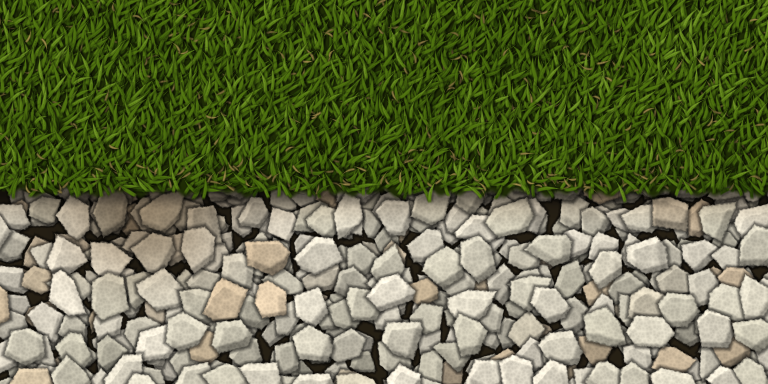
Reproduce this texture procedurally as a Shadertoy shader.

```glsl
// Lush lawn with a ragged lower fringe above a bed of pale crushed stone.
#define EDGE 0.497
#define STONE_CELL 0.106
#define STONE_LAYERS 3
#define STONE_SIDES 6
#define BLADE_CELL 0.034
#define BLADE_WIDTH 0.0042
#define BLADE_LAYERS 6
#define BLADE_LEAN 0.3
#define DRY_SHARE 0.07
#define LIGHT_DIR vec2(-0.45, 0.89)
#define SOIL vec3(0.15, 0.125, 0.08)

float hash(vec2 p) {
    vec3 q = fract(p.xyx * 0.1031);
    q += dot(q, q.yzx + 33.33);
    return fract((q.x + q.y) * q.z);
}

vec2 hash2(vec2 p) {
    return vec2(hash(p + 17.3), hash(p + 71.9));
}

// Distance to the nearest scattered point
float cellular(vec2 p) {
    vec2 cell = floor(p);
    float nearest = 2.0;
    for (int j = -1; j <= 1; j++)
    for (int i = -1; i <= 1; i++) {
        vec2 id = cell + vec2(i, j);
        nearest = min(nearest, length(id + hash2(id) - p));
    }
    return nearest;
}

float waves(vec2 p) {
    return (sin(p.x * 5.0 + 2.0 * sin(p.y * 4.0)) + sin(p.y * 9.0 - p.x * 7.0)
          + 0.6 * sin(p.x * 19.0 + p.y * 13.0)) / 2.6;
}

// Convex chipped stones painted from the back layer to the front
vec3 gravel(vec2 p, float pixel) {
    vec3 color = SOIL;
    float grain = cellular(p * 110.0) - 0.45;
    float mottle = cellular(p * 37.0 + 9.0) - 0.45;
    vec2 patchOffset = (p - vec2(0.38, 0.41)) * vec2(0.8, 1.3);
    float rust = exp(-35.0 * dot(patchOffset, patchOffset));
    rust += 0.5 * smoothstep(0.10, 0.0, EDGE - p.y);
    for (int layer = 0; layer < STONE_LAYERS; layer++) {
        float depth = float(layer) / float(STONE_LAYERS - 1);
        float size = STONE_CELL * mix(0.72, 1.0, depth);
        vec2 g = p / size + float(layer) * vec2(13.37, 7.71);
        float aa = pixel / size;
        for (int j = 1; j >= -1; j--)
        for (int i = -1; i <= 1; i++) {
            vec2 id = floor(g) + vec2(i, j);
            vec2 seed = id + float(layer) * 57.0;
            if (layer == 2 && hash(seed + 3.1) > 0.86) continue;
            vec2 d = g - id - 0.5 - (hash2(seed) - 0.5) * 0.55;
            float turn = hash(seed + 5.7) * 3.14159;
            float stretch = mix(0.84, 1.25, hash(seed + 8.2));
            mat2 spin = mat2(cos(turn), -sin(turn), sin(turn), cos(turn));
            vec2 local = spin * d * vec2(1.0 / stretch, stretch);
            float inset = 1.0;
            vec2 tilt = (hash2(seed + 31.0) - 0.5) * 0.6;
            for (int k = 0; k < STONE_SIDES; k++) {
                vec2 r = hash2(seed + float(k) * 3.7 + 41.0);
                float a = (float(k) + 0.7 * r.x) * 6.28318 / float(STONE_SIDES);
                vec2 n = vec2(cos(a), sin(a));
                float side = mix(0.34, 0.53, r.y) - dot(local, n);
                float bevel = mix(0.02, 0.20, r.x) + 0.05 * mottle;
                inset = min(inset, side);
                tilt += (n * spin) * (1.0 - smoothstep(bevel - 0.05, bevel + 0.05, side));
            }
            inset += 0.03 * grain;
            color *= mix(0.46, 1.0, smoothstep(0.0, 0.11, -inset));
            float kind = hash(seed + 91.0);
            vec3 stone = mix(vec3(0.81, 0.79, 0.71), vec3(0.94, 0.91, 0.84), kind);
            float warm = smoothstep(0.82, 0.95, hash(seed + 63.0));
            stone = mix(stone, vec3(0.82, 0.68, 0.51), min(0.8, 0.5 * warm + 0.5 * rust));
            float lit = 0.97 + 0.34 * clamp(dot(tilt, LIGHT_DIR), -1.15, 0.3);
            lit += 0.12 * grain + 0.10 * mottle;
            lit *= mix(0.80, 1.0, depth) * mix(0.78, 1.0, smoothstep(0.0, 0.045, inset));
            color = mix(color, stone * lit, smoothstep(-aa, aa, inset));
        }
    }
    color *= 1.0 - 0.32 * min(rust, 1.0);
    return color * mix(0.55, 1.0, smoothstep(0.0, 0.045, EDGE - p.y));
}

// Tapered blades, each casting a soft shadow on those behind it
vec3 grass(vec2 p, vec3 color, float pixel) {
    float ragged = 0.007 * sin(p.x * 47.0) + 0.006 * sin(p.x * 113.0 + 1.0);
    float cover = smoothstep(-0.006, 0.012, p.y - EDGE - ragged);
    color = mix(color, vec3(0.12, 0.17, 0.02), cover);
    for (int layer = 0; layer < BLADE_LAYERS; layer++) {
        float depth = float(layer) / float(BLADE_LAYERS - 1);
        vec2 offset = float(layer) * vec2(0.617, 0.371);
        vec2 cell = floor(p / BLADE_CELL + offset);
        for (int j = 1; j >= -1; j--)
        for (int i = -1; i <= 1; i++) {
            vec2 id = cell + vec2(i, j);
            vec2 seed = id + float(layer) * 83.0 + 200.0;
            vec2 center = (id + hash2(seed) - offset) * BLADE_CELL;
            float above = center.y - EDGE - 0.016 * hash(seed + 4.0);
            if (above < 0.0) continue;
            float fringe = 1.0 - smoothstep(0.0, 0.09, above);
            bool dry = hash(seed + 12.0) < DRY_SHARE + 0.22 * fringe;
            float lean = BLADE_LEAN + (hash(seed + 23.0) - 0.5) * (dry ? 5.0 : 1.8 + fringe);
            vec2 dir = vec2(sin(lean), cos(lean));
            vec2 d = p - center;
            float reach = mix(0.020, 0.033, hash(seed + 37.0)) * (dry ? 0.55 : 1.0);
            float t = dot(d, dir) / reach;
            float s = dot(d, vec2(dir.y, -dir.x)) + (hash(seed + 49.0) - 0.5) * 0.012 * t * t;
            float width = BLADE_WIDTH * min(1.0, 1.1 * (1.0 - t)) * (dry ? 0.6 : 1.0);
            float body = smoothstep(-1.0, -0.6, t);
            float shade = body * (1.0 - smoothstep(0.0, 0.007, abs(s - 0.002) - width));
            color *= 1.0 - 0.27 * shade;
            float tone = 0.40 * depth + 0.55 * hash(seed + 58.0) + 0.13 * t + 0.12 * waves(p);
            tone += 0.08 + (s < 0.0 ? 0.05 : -0.05);
            vec3 blade = mix(vec3(0.14, 0.23, 0.02), vec3(0.31, 0.45, 0.06), smoothstep(0.0, 0.72, tone));
            blade = mix(blade, vec3(0.46, 0.60, 0.16), smoothstep(0.75, 1.2, tone));
            if (dry) blade = vec3(0.62, 0.54, 0.29) * (0.5 + 0.45 * tone);
            color = mix(color, blade, body * smoothstep(pixel, -pixel, abs(s) - width));
        }
    }
    return color;
}

void mainImage(out vec4 fragColor, in vec2 fragCoord) {
    vec2 p = fragCoord / iResolution.y;
    float pixel = 0.9 / iResolution.y;
    vec3 color = SOIL;
    if (p.y < EDGE + 0.05) color = gravel(p, pixel);
    if (p.y > EDGE - 0.06) color = grass(p, color, pixel);
    fragColor = vec4(clamp(color, 0.0, 1.0), 1.0);
}
```
